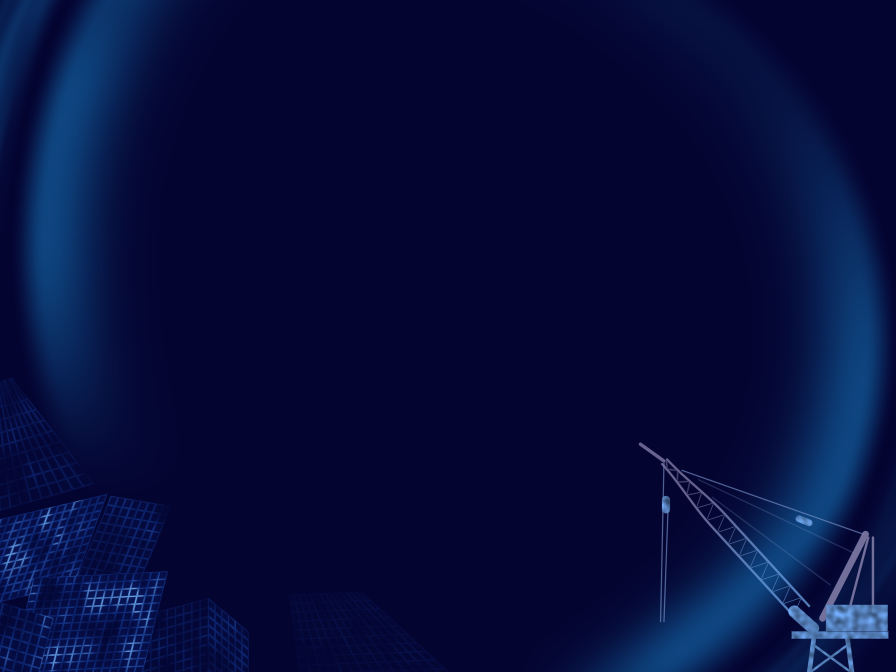
Write a Shadertoy shader that draws this background.

```glsl
const vec2 CANVAS = vec2(133.33, 100);
const vec3 NIGHT = vec3(0.015, 0.015, 0.19);
const vec3 GLOW = vec3(0.055, 0.27, 0.50);
const vec3 FACADE = vec3(0.012, 0.025, 0.20);
const vec3 GRID_BLUE = vec3(0.09, 0.29, 0.72);
const vec3 GRID_WHITE = vec3(0.42, 0.67, 0.95);
const vec3 STEEL = vec3(0.45, 0.55, 0.77);
const vec3 MAST = vec3(0.50, 0.48, 0.65);
const vec3 CABIN = vec3(0.40, 0.60, 0.86);
const float GRID_LINE = 0.10;
const float ROPE = 0.09;

float pixel; // in canvas units

vec2 hash2(vec2 p) {
  p = vec2(dot(p, vec2(127.1, 311.7)), dot(p, vec2(269.5, 183.3)));
  return 2.0 * fract(sin(p) * 43758.5) - 1.0;
}

float gradientNoise(vec2 p) {
  vec2 i = floor(p), f = p - i, s = f * f * (3.0 - 2.0 * f), e = vec2(1, 0);
  float low = mix(dot(hash2(i), f), dot(hash2(i + e), f - e), s.x);
  float high = mix(dot(hash2(i + e.yx), f - e.yx), dot(hash2(i + 1.0), f - 1.0), s.x);
  return mix(low, high, s.y);
}

float cover(float d) {
  return 1.0 - smoothstep(-0.7 * pixel, 0.7 * pixel, d);
}

float segment(vec2 p, vec2 a, vec2 b, float halfWidth) {
  vec2 ab = b - a;
  float t = clamp(dot(p - a, ab) / dot(ab, ab), 0.0, 1.0);
  return cover(length(p - a - t * ab) - halfWidth);
}

float box(vec2 p, vec2 centre, vec2 halfSize) {
  vec2 d = abs(p - centre) - halfSize;
  return cover(max(d.x, d.y));
}

// Curved rim: crisp outside, soft inside
vec3 backdrop(vec2 p) {
  float side = smoothstep(40.0, 90.0, p.x);
  vec2 centre = vec2(67.7, mix(62.7, 49.7, side));
  float r = length((p - centre) / vec2(65.6, mix(74.7, 64.0, side)));
  float low = side * (1.0 - smoothstep(8.0, 28.0, p.y));
  float peak = mix(0.93, 0.89, low);
  float rim = exp(-pow(max(peak - r, 0.0) / mix(0.12, 0.10, low), 2.0));
  rim *= 1.0 - smoothstep(peak, 1.01, r);
  float left = smoothstep(24.0, 66.0, p.y) * (1.0 - 0.25 * smoothstep(85.0, 100.0, p.y));
  float right = smoothstep(75.0, 102.0, p.x) * mix(1.0, 0.2, smoothstep(40.0, 92.0, p.y));
  // Streaks in two opposite corners
  float diagonal = p.y - p.x;
  float corner = smoothstep(60.0, 88.0, diagonal) + 0.6 * smoothstep(90.0, 122.0, -diagonal);
  float band = smoothstep(1.01, 1.07, r) * (1.0 - smoothstep(1.09, 1.21, r));
  float strands = 0.55 + 0.7 * gradientNoise(vec2(r * 38.0, (p.x + p.y) * 0.04));
  return mix(NIGHT, GLOW, clamp(rim * mix(left, right, side) + corner * band * strands, 0.0, 1.0));
}

// Tapered parallelogram ruled into cells
void facade(inout vec3 col, vec2 p, vec2 base, vec2 across, vec2 up, float taper, vec2 cells, float light) {
  vec2 q = inverse(mat2(across, up)) * (p - base);
  q.x /= max(1.0 - taper * q.y, 0.1);
  vec2 scale = pixel / max(fwidth(q), vec2(1e-5));
  vec2 edge = (abs(q - 0.5) - 0.5) * scale;
  vec2 g = q * cells;
  vec2 d = (0.5 - abs(fract(g) - 0.5)) / cells * scale;
  float lines = cover(min(d.x, d.y) - GRID_LINE);
  float fine = gradientNoise(g * vec2(0.9, 0.35) + base);
  float shine = 0.55 + 0.9 * gradientNoise(p * 0.22 + base) + 0.7 * fine;
  shine = clamp(shine, 0.08, 1.0) * light;
  vec3 ink = mix(GRID_BLUE, GRID_WHITE, smoothstep(0.45, 0.95, shine));
  vec3 wall = FACADE + GRID_BLUE * 0.22 * shine * light;
  col = mix(col, mix(wall, ink, lines * shine), cover(max(edge.x, edge.y)) * min(light + 0.3, 0.95));
}

void skyline(inout vec3 col, vec2 p) {
  facade(col, p, vec2(45, -3), vec2(24, 1), vec2(-2, 14.5), 0.55, vec2(14, 11), 0.28);
  facade(col, p, vec2(0, 24), vec2(14, 4), vec2(-1, 19), 0.8, vec2(9, 10), 0.48);
  facade(col, p, vec2(20, -3), vec2(11, 3), vec2(0, 11), 0.0, vec2(9, 8), 0.5);
  facade(col, p, vec2(31, -1), vec2(6, -5), vec2(0, 12), 0.0, vec2(6, 9), 0.6);
  facade(col, p, vec2(11, 13), vec2(9, -1.5), vec2(5.5, 13.2), 0.0, vec2(8, 10), 0.6);
  facade(col, p, vec2(-6, 9), vec2(17, 4), vec2(5, 13.5), 0.0, vec2(14, 11), 0.9);
  facade(col, p, vec2(0, -6), vec2(20, 1), vec2(5, 20), 0.0, vec2(16, 17), 0.95);
  facade(col, p, vec2(-6, -4), vec2(10, -3), vec2(4, 15), 0.0, vec2(8, 10), 0.75);
}

void crane(inout vec3 col, vec2 p) {
  float ropes = segment(p, vec2(101.5, 30), vec2(128.5, 20.5), ROPE);
  float mast = segment(p, vec2(128.8, 20.5), vec2(122.4, 8), 0.5);
  float house = max(box(p, vec2(127.5, 8), vec2(4.6, 2)), box(p, vec2(125, 5.5), vec2(7.2, 0.55)));
  // Paired ropes, struts and tower legs
  for (float i = 0.0; i < 2.0; i++) {
    float s = 2.0 * i - 1.0;
    ropes = max(ropes, segment(p, vec2(98.8 + 0.6 * i, 31 - 7 * int(i)), vec2(98.3 + 0.5 * i, 7.5), ROPE));
    ropes = max(ropes, 0.4 * segment(p, vec2(104.0 + 2.0 * i, 28.6 - 2.6 * i), vec2(127.5 - 4.0 * i, 17.5 - 4.5 * i), ROPE));
    mast = max(mast, segment(p, vec2(129.2 + 0.7 * i, 20), vec2(126.3 + 3.6 * i, 9), 0.18));
    house = max(house, segment(p, vec2(123.6 + 2.5 * s, 5), vec2(123.6 + 3.3 * s, -1), 0.35));
    house = max(house, segment(p, vec2(123.6 + 2.5 * s, 4), vec2(123.6 - 3.0 * s, 0), 0.18));
  }
  // Hook, pulley and boom foot
  house = max(house, segment(p, vec2(99.1, 25.6), vec2(99.1, 24.2), 0.6));
  house = max(house, segment(p, vec2(118.9, 22.8), vec2(120.4, 22.2), 0.5));
  house = max(house, segment(p, vec2(118.2, 9), vec2(121, 6.5), 0.9));
  // Boom: two rails joined by a zigzag
  vec2 head = vec2(98.8, 31.4), boom = vec2(20.7, -22.6), axis = normalize(boom);
  float t = dot(p - head, axis), s = dot(p - head, vec2(-axis.y, axis.x));
  float w = mix(0.5, 1.35, smoothstep(0.0, 12.0, t)), middle = 0.5 * length(boom);
  float zigzag = (abs(fract(t / 2.4) - 0.5) * 4.0 - 1.0) * w;
  float lattice = max(cover(abs(abs(s) - w) - 0.17), 0.65 * cover(abs(s - zigzag) * 0.5 - 0.08));
  lattice *= cover(abs(t - middle) - middle);
  lattice = max(lattice, segment(p, vec2(95.3, 33.9), head, 0.25));
  col = mix(col, STEEL, 0.7 * ropes);
  col = mix(col, mix(MAST, CABIN, smoothstep(5.0, 26.0, t)), 0.8 * lattice);
  col = mix(col, MAST, 0.9 * mast);
  col = mix(col, CABIN * (0.9 + 0.7 * gradientNoise(p)), 0.9 * house);
}

void mainImage(out vec4 fragColor, in vec2 fragCoord) {
  vec2 p = fragCoord / iResolution.xy * CANVAS;
  pixel = CANVAS.y / iResolution.y;
  vec3 col = backdrop(p);
  skyline(col, p);
  crane(col, p);
  fragColor = vec4(col, 1.0);
}
```
